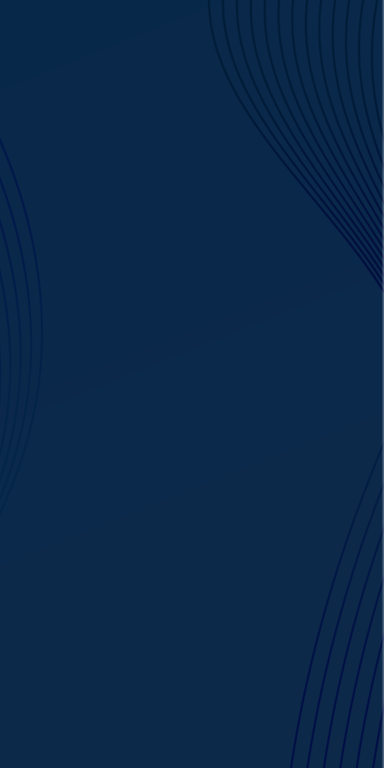
Give the GLSL for this background, as a Shadertoy shader.

```glsl
const float CANVAS_HEIGHT = 2.0;      // in canvas widths
const float LINE_WIDTH = 0.0054;
const float LINE_SOFTNESS = 1.4;      // edge ramp in pixels
const float EDGE_WIDTH = 0.0039;
const float EDGE_OPACITY = 0.30;

const vec3 BACK_TOP = vec3(0.033, 0.157, 0.289);
const vec3 BACK_BOTTOM = vec3(0.052, 0.161, 0.289);
const vec2 BACK_AXIS = vec2(-0.20, 0.5);
const vec3 EDGE_COLOR = vec3(0.93, 0.95, 0.97);

const vec3 TEAL = vec3(0.0, 0.108, 0.212);
const vec3 NAVY = vec3(0.0, 0.045, 0.242);
const vec3 BLUE = vec3(0.0, 0.055, 0.270);
const vec3 SLATE = vec3(0.008, 0.115, 0.262);
const vec3 INDIGO = vec3(0.0, 0.090, 0.290);
const vec3 FADED = vec3(0.012, 0.145, 0.278);

// Each bundle maps a point to a line index: 0 on its outer curve
float upperBundle(vec2 p) {
    float depth = CANVAS_HEIGHT - p.y;
    float outer = 0.5443 + 0.2747 * (1.0 - cos(3.014 * depth));
    float fall = clamp(depth / 0.77, 0.0, 1.0);
    fall = mix(fall, smoothstep(0.0, 1.0, fall), 0.5);
    return (p.x - outer) / mix(0.0365, 0.0130, fall);
}

float lowerBundle(vec2 p) {
    float outer = 0.7578 + p.y * (0.150 + 0.161 * p.y);
    return (p.x - outer) / 0.0428;
}

float leftBundle(vec2 p) {
    float h = p.y - 1.130;
    float reach = h > 0.0 ? 0.505 : 0.466;
    float outer = 0.1094 * (1.0 - h * h / (reach * reach));
    return (outer - p.x) / (0.0286 + 0.027 * h);
}

// Coverage of the nearest line, with an even stroke width
float strokes(float index, float pixel) {
    float density = length(vec2(dFdx(index), dFdy(index))) / pixel;
    float nearest = max(floor(index + 0.5), 0.0);
    float dist = abs(index - nearest) / max(density, 0.001);
    float inside = (0.5 * LINE_WIDTH - dist) / (LINE_SOFTNESS * pixel);
    return clamp(inside + 0.5, 0.0, 1.0);
}

void mainImage(out vec4 fragColor, in vec2 fragCoord) {
    vec2 p = fragCoord / iResolution.xy * vec2(1.0, CANVAS_HEIGHT);
    float pixel = 1.0 / iResolution.x;

    float upper = strokes(upperBundle(p), pixel) * step(1.15, p.y);
    float lower = strokes(lowerBundle(p), pixel) * step(p.y, 0.95);
    float left = strokes(leftBundle(p), pixel) * step(abs(p.y - 1.13), 0.55);

    // Slanted background gradient
    float shade = clamp(dot(p, BACK_AXIS) + 0.1, 0.0, 1.0);
    vec3 color = mix(BACK_BOTTOM, BACK_TOP, shade);

    // Line bundles, each tinted along its height
    vec3 upperTint = mix(NAVY, TEAL, smoothstep(1.25, 1.85, p.y));
    vec3 lowerTint = mix(BLUE, SLATE, smoothstep(0.1, 0.85, p.y));
    vec3 leftTint = mix(FADED, INDIGO, smoothstep(0.75, 1.60, p.y));
    color = mix(color, upperTint, upper);
    color = mix(color, lowerTint, lower);
    color = mix(color, leftTint, left);

    // Faint pale strip on the right border
    float edge = clamp((p.x - 1.0 + EDGE_WIDTH) / pixel + 0.5, 0.0, 1.0);
    color = mix(color, EDGE_COLOR, edge * EDGE_OPACITY);

    fragColor = vec4(color, 1.0);
}
```
